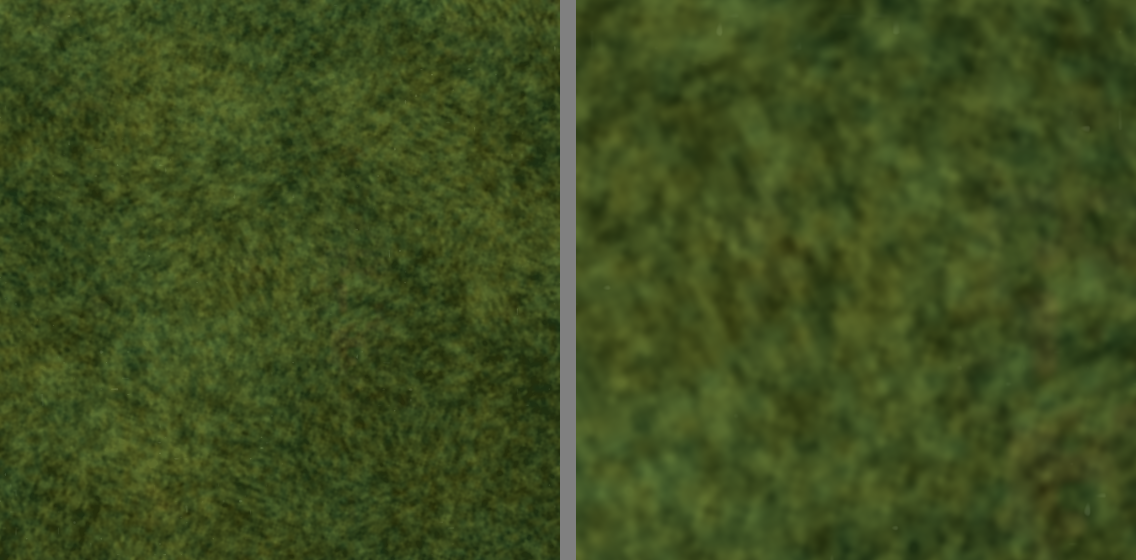
Left, the full canvas; right, a detail of the centre.
This texture is drawn by a Shadertoy shader. Its source:

```glsl
#define MEAN_GREEN vec3(0.237, 0.301, 0.117)
#define TONE_STEP vec3(0.046, 0.050, 0.026)
#define DRY_TINT vec3(0.045, -0.008, 0.006)
#define HUE_SHIFT vec3(0.010, -0.002, -0.009)
#define BLADE_FREQ vec2(72.0, 135.0)
#define BLADE_CONTRAST 0.62
#define FINE_CONTRAST 0.27
#define TUFT_CONTRAST 0.40
#define PATCH_CONTRAST 0.50
#define SIDE_SLOPE 1.15
#define WORN_CENTER vec2(0.63, 0.45)

float hash(vec2 p) {
    return fract(sin(dot(p, vec2(127.1, 311.7))) * 43758.5453);
}

// Value noise with zero mean and roughly unit deviation
float noise(vec2 p) {
    vec2 cell = floor(p);
    vec2 f = fract(p);
    f = f * f * (3.0 - 2.0 * f);
    float low = mix(hash(cell), hash(cell + vec2(1, 0)), f.x);
    float high = mix(hash(cell + vec2(0, 1)), hash(cell + vec2(1, 1)), f.x);
    return (mix(low, high, f.y) - 0.5) * 4.66;
}

mat2 rotation(float angle) {
    float c = cos(angle), s = sin(angle);
    return mat2(c, s, -s, c);
}

// Broad mottling summed over octaves
float patches(vec2 p) {
    float sum = 0.0, amplitude = 0.72;
    for (int i = 0; i < 4; i++) {
        sum += amplitude * noise(p);
        p = rotation(0.7) * p * 2.1 + 17.3;
        amplitude *= 0.72;
    }
    return sum;
}

// Short soft blades whose main direction drifts across the lawn
float blades(vec2 p) {
    float sum = 0.0, power = 0.0;
    for (int i = 0; i < 4; i++) {
        float k = float(i);
        float weight = exp(0.7 * noise(p * 9.0 + 31.0 * k));
        vec2 q = rotation(0.35 + k * 0.785) * p;
        sum += weight * noise(q * BLADE_FREQ + 53.0 * k);
        power += weight * weight;
    }
    return sum * inversesqrt(power);
}

void mainImage(out vec4 fragColor, in vec2 fragCoord) {
    vec2 uv = fragCoord / iResolution.y;
    float side = fragCoord.x / iResolution.x;

    // Light and shade, from broad areas down to single blades
    float tone = SIDE_SLOPE * (0.5 - side);
    tone += PATCH_CONTRAST * patches(uv * 3.2 + 4.0);
    tone += TUFT_CONTRAST * noise(rotation(0.5) * uv * vec2(38.0, 50.0));
    tone += BLADE_CONTRAST * blades(uv);
    tone += FINE_CONTRAST * noise(rotation(1.1) * uv * 190.0);
    vec3 color = MEAN_GREEN + TONE_STEP * clamp(tone, -2.3, 2.6);

    // Yellow and blue green variation
    float hue = 0.6 * noise(uv * 8.0 + 70.0) + 0.7 * noise(uv * 75.0 + 9.0);
    color += HUE_SHIFT * hue;

    // Worn strip and scattered dry thatch
    vec2 offset = (uv - WORN_CENTER) / vec2(0.055, 0.14);
    float worn = exp(-dot(offset, offset));
    float dry = worn + 0.4 * smoothstep(0.9, 2.2, noise(uv * 11.0 + 23.0));
    color += DRY_TINT * dry * smoothstep(-1.0, 1.6, noise(uv * 62.0 + 41.0));

    // Rare pale tips
    float tips = smoothstep(1.85, 2.3, noise(uv * 105.0 + 88.0));
    color += 0.09 * tips * smoothstep(0.2, 1.6, noise(uv * 14.0 + 6.0));

    fragColor = vec4(clamp(color, 0.0, 1.0), 1.0);
}
```
